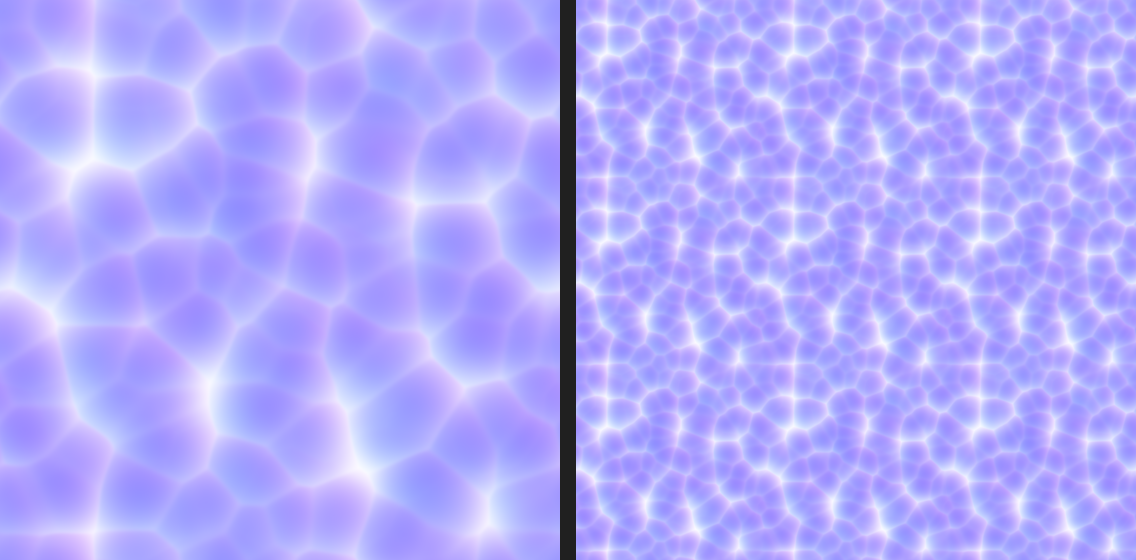
Left: one tile. Right: repeated 3 by 3.
A Shadertoy shader for this texture map:

```glsl
const float PI = 3.14159265;
const int BLOCKS = 5;          // blocks along each side of the tile
const int DOMES_PER_BLOCK = 4;

// Integer hash giving three values in 0..1
vec3 hash3(ivec3 key) {
    uvec3 v = uvec3(key) * 1664525u + 1013904223u;
    v.x += v.y * v.z; v.y += v.z * v.x; v.z += v.x * v.y;
    v ^= v >> 16u;
    v.x += v.y * v.z; v.y += v.z * v.x; v.z += v.x * v.y;
    return vec3(v >> 8u) / 16777216.0;
}

ivec2 wrap(ivec2 cell, int period) {
    return (cell + period) % period;
}

// Smooth value noise that wraps after one tile, centred on zero
vec2 wrappedNoise(vec2 uv, int period, int seed) {
    vec2 p = uv * float(period);
    ivec2 cell = ivec2(floor(p));
    vec2 f = fract(p);
    f = f * f * f * (f * (f * 6.0 - 15.0) + 10.0);
    vec2 a = hash3(ivec3(wrap(cell, period), seed)).xy;
    vec2 b = hash3(ivec3(wrap(cell + ivec2(1, 0), period), seed)).xy;
    vec2 c = hash3(ivec3(wrap(cell + ivec2(0, 1), period), seed)).xy;
    vec2 d = hash3(ivec3(wrap(cell + ivec2(1, 1), period), seed)).xy;
    return mix(mix(a, b, f.x), mix(c, d, f.x), f.y) - 0.5;
}

// Scattered paraboloid domes: xy = offset from the dome centre, z = depth
vec3 domeField(vec2 uv, int seed, float sharpness) {
    float blocks = float(BLOCKS);
    float density = blocks * blocks * float(DOMES_PER_BLOCK);
    vec2 p = uv * blocks;
    ivec2 home = ivec2(floor(p));
    vec3 sum = vec3(0.0);
    float total = 0.0;
    for (int y = -1; y <= 1; y++)
    for (int x = -1; x <= 1; x++)
    for (int i = 0; i < DOMES_PER_BLOCK; i++) {
        ivec2 block = home + ivec2(x, y);
        vec3 rnd = hash3(ivec3(wrap(block, BLOCKS), seed + i));
        vec2 offset = (p - vec2(block) - rnd.xy) / blocks;
        float depth = PI * density * dot(offset, offset) + 0.7 * rnd.z * rnd.z;
        float weight = exp(-sharpness * depth);
        sum += weight * vec3(offset, depth);
        total += weight;
    }
    return sum / max(total, 1e-30);
}

// Depth fades violet to white; slope shifts the hue to pink or cyan
vec3 shade(vec3 dome, vec2 blotch) {
    const vec3 violet = vec3(0.59, 0.56, 1.0);
    float t = dome.z * 0.24;
    t /= pow(1.0 + pow(t, 8.0), 0.125);
    vec2 tint = vec2(dome.x, -dome.y) * 0.8 + blotch * 0.05;
    vec3 color = mix(violet, vec3(1.0), t);
    color.rg += tint * (1.0 - t * t);
    return clamp(color, 0.0, 1.0);
}

void mainImage(out vec4 fragColor, in vec2 fragCoord) {
    vec2 uv = fragCoord / iResolution.xy;

    // Slight bending of the outlines
    vec2 bent = uv + wrappedNoise(uv, 9, 71) * 0.014;
    bent = fract(bent);

    // Main domes with a faint second set showing through
    vec3 dome = domeField(bent, 11, 6.0);
    vec3 ghost = domeField(bent, 43, 5.0);
    dome = mix(dome, ghost, 0.1);

    // Soft colour blotches
    vec2 blotch = wrappedNoise(uv, 7, 83) + 0.5 * wrappedNoise(uv, 19, 97);
    fragColor = vec4(shade(dome, blotch), 1.0);
}
```
